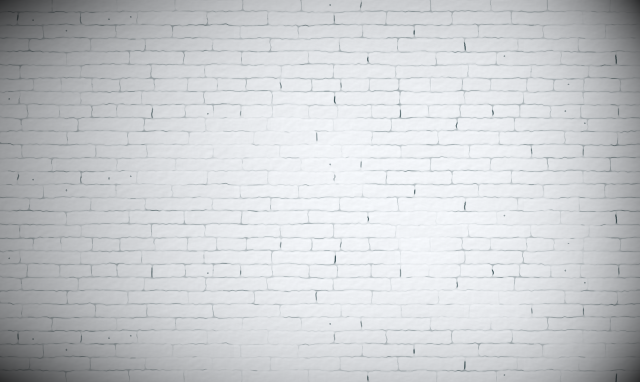
Reproduce this texture procedurally as a Shadertoy shader.

```glsl
// A white-painted brick wall: long stretcher courses with a few short header
// courses, faint broken joints, small dark chips where paint is missing, and
// a soft off-centre pool of light. Bricks are laid in units of one course.

const float COURSES = 28.75;         // courses down the canvas
const float COURSE_SHIFT = 0.125;    // part of a course cut off at the top
const float PATTERN_COURSES = 12.0;  // courses before the wear repeats
const float STRETCHER = 4.69;        // brick lengths, in courses
const float HEADER = 2.33;
const float JOINT_HALF = 0.035;      // half width of a joint
const float CHIP_HALF = 0.05;        // half width of a bare dark joint
const float JOINT_DEPTH = 0.15;
const float CHIP_DEPTH = 0.55;
const float RELIEF = 0.05;           // strength of the paint texture
const vec2 LIGHT_CENTRE = vec2(0.58, 0.47);
const float BRIGHTNESS = 0.972;
const vec3 PAINT = vec3(0.975, 0.986, 1.0);
const vec3 JOINT_TINT = vec3(1.1, 0.97, 0.95);  // darkens red most

float hash(vec2 p) {
    return fract(sin(dot(p, vec2(127.1, 311.7))) * 43758.5453);
}

float noise(vec2 p) {
    vec2 i = floor(p), f = fract(p);
    f = f * f * (3.0 - 2.0 * f);
    return mix(mix(hash(i), hash(i + vec2(1, 0)), f.x),
               mix(hash(i + vec2(0, 1)), hash(i + vec2(1, 1)), f.x), f.y);
}

float fbm(vec2 p) {
    float sum = 0.0, amp = 0.5;
    for (int i = 0; i < 4; i++) {
        sum += amp * noise(p);
        p = p * 2.03 + 17.3;
        amp *= 0.5;
    }
    return sum;
}

float smoothMin(float a, float b, float k) {
    float h = max(k - abs(a - b), 0.0) / k;
    return min(a, b) - h * h * k * 0.25;
}

float stroke(float d, float halfWidth, float aa) {
    return 1.0 - smoothstep(halfWidth - aa, halfWidth + aa, d);
}

// Light falls off towards the edges, more abruptly on the right.
float lighting(vec2 uv) {
    vec2 d = uv - LIGHT_CENTRE;
    vec2 reach = mix(LIGHT_CENTRE, 1.0 - LIGHT_CENTRE, step(0.0, d));
    vec2 n = abs(d) / reach;
    float side = pow(n.x, d.x < 0.0 ? 2.3 : 4.0);
    float rise = pow(n.y, 3.2);
    return BRIGHTNESS - 0.35 * side - 0.17 * rise - 0.28 * side * rise;
}

void mainImage(out vec4 fragColor, in vec2 fragCoord) {
    vec2 uv = fragCoord / iResolution.xy;
    float pixel = COURSES / iResolution.y;
    float aa = 0.6 * pixel;
    vec2 q = vec2(fragCoord.x, iResolution.y - fragCoord.y) * pixel;
    q.y += COURSE_SHIFT;

    // Bed joints waver slightly, with small ragged steps
    float bed = mod(round(q.y), PATTERN_COURSES);
    float waver = 0.12 * (noise(vec2(q.x * 0.6, bed * 7.0)) - 0.5);
    waver += 0.08 * (noise(vec2(q.x * 4.0, bed * 7.0 + 90.0)) - 0.5);
    float y = q.y + waver;
    float bedSide = y - round(y);
    float bedDist = abs(bedSide);

    // Head joints: each course has its own offset, each joint its own jitter
    float course = mod(floor(y), PATTERN_COURSES);
    bool isHeader = course == 6.0 || course == 8.0;
    float len = isHeader ? HEADER : STRETCHER;
    float shift = 0.5 * mod(course, 2.0) + 0.3 * hash(vec2(course, 4.0));
    float u = q.x / len + shift;
    vec2 id = vec2(round(u), course);
    float lean = 0.1 * (noise(vec2(id.x * 9.0, y * 3.0)) - 0.5);
    float headDist = abs((u - id.x - 0.24 * (hash(id) - 0.5)) * len + lean);

    // Thick paint hides some joints, and breaks the others into short runs
    float filled = smoothstep(0.2, 0.6, noise(q * vec2(0.16, 0.3) + 5.0));
    float bedWear = noise(vec2(q.x * 0.7, bed * 5.0 + 31.0));
    float broken = smoothstep(0.15, 0.75, noise(q * vec2(2.6, 3.5) + 11.0));
    float wear = mix(0.3, 1.0, filled) * mix(0.5, 1.3, bedWear);
    wear *= mix(0.4, 1.25, broken);
    float joint = stroke(smoothMin(bedDist, headDist, 0.2), JOINT_HALF, aa);
    float shade = JOINT_DEPTH * wear * joint;
    shade += 0.025 * filled * (1.0 - smoothstep(0.0, 0.2, bedDist));

    // Bare dark chips on a few head joints and short lengths of bed joint
    float span = abs(fract(y) - 0.4 - 0.3 * hash(id + 8.0));
    float reach = mix(0.15, 0.35, hash(id + 30.0));
    float chipped = step(0.8, hash(id + 20.0)) * mix(0.4, 1.0, hash(id + 40.0));
    float chip = chipped * stroke(headDist, CHIP_HALF, aa) * stroke(span, reach, 0.1);
    float open = smoothstep(0.78, 0.95, noise(vec2(q.x * 1.3, bed * 11.0 + 60.0)));
    chip = max(chip, 0.28 * open * stroke(bedDist, JOINT_HALF, aa));

    // Rare pits in the paint
    vec2 key = vec2(floor(q.x / 1.5), course + 70.0);
    vec2 spot = 0.3 + 0.4 * vec2(hash(key + 3.0), hash(key + 6.0));
    vec2 pit = (vec2(fract(q.x / 1.5), fract(y)) - spot) * vec2(1.5, 1.0);
    float isPit = step(0.982, hash(key));
    chip = max(chip, 0.6 * isPit * stroke(length(pit), 0.06, aa));
    shade += CHIP_DEPTH * chip;

    // Embossed paint texture and a lit lip under each bed joint
    vec2 grain = q * vec2(2.2, 3.2);
    float relief = RELIEF * (fbm(grain + vec2(0.25, 0.4)) - fbm(grain));
    float lip = 0.015 * stroke(abs(bedSide - 0.15), 0.04, aa + 0.04);
    float tone = 0.012 * (hash(vec2(floor(u), course + 50.0)) - 0.5);

    vec3 color = PAINT * lighting(uv) * (1.0 + relief + lip + tone);
    color *= 1.0 - shade * JOINT_TINT;
    fragColor = vec4(clamp(color, 0.0, 1.0), 1.0);
}
```
